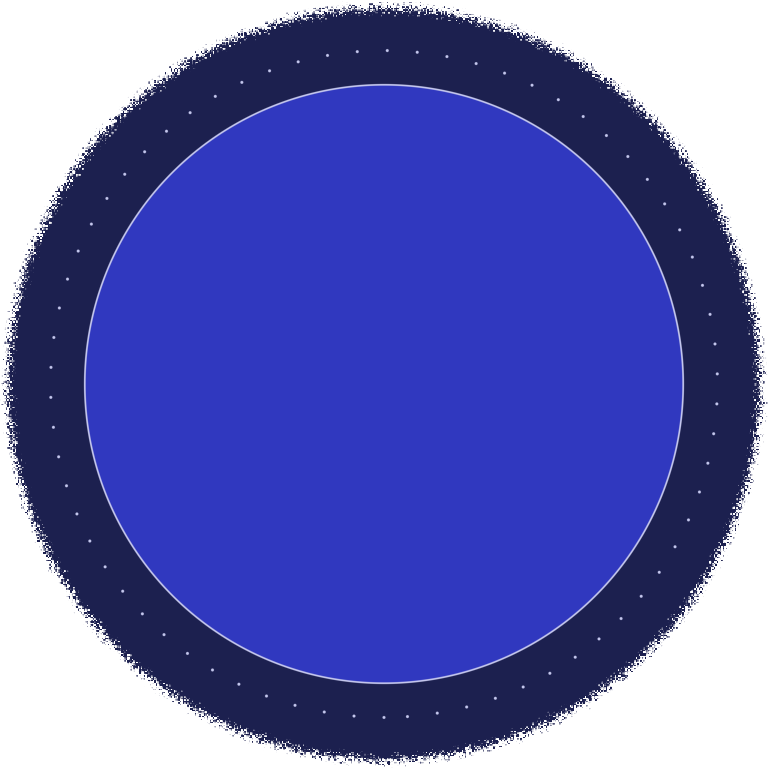
Write a three.js fragment shader that draws this background.

```glsl
// A blue disc with a thin pale rim inside a navy ring, on white.
// A circle of evenly stepped dots lies on the ring, whose outer edge
// crumbles into fine grain made by hashing small cells.

varying vec2 vUv;

const vec3 PAPER = vec3(1.0);
const vec3 NAVY = vec3(0.110, 0.125, 0.310);
const vec3 BLUE = vec3(0.188, 0.220, 0.750);
const vec3 PALE = vec3(0.770, 0.780, 0.930);

const vec2 CENTER = vec2(0.5);
const float DISC_RADIUS = 0.3896;
const float RIM_HALF_WIDTH = 0.0011;
const float DOT_ORBIT = 0.4342;
const float DOT_RADIUS = 0.0019;
const float DOT_STEP = 0.09004;  // radians between dots
const float DOT_LAST = 69.0;     // index of the last dot
const float SEAM = 0.03;         // keeps the first dot whole
const float EDGE_RADIUS = 0.4893;
const float EDGE_SPREAD = 0.0105; // reach of the grain to either side
const float GRAIN_SOFTNESS = 0.0035;
const float GRAIN_CELLS = 512.0;
const float SMOOTHING = 0.001;
const float TAU = 6.283185;

float hash(vec2 cell) {
  vec3 q = fract(vec3(cell.xyx) * 0.1031);
  q += dot(q, q.yzx + 33.33);
  return fract((q.x + q.y) * q.z);
}

// Coverage of a shape from its signed distance
float fill(float dist) {
  return 1.0 - smoothstep(-SMOOTHING, SMOOTHING, dist);
}

// Ring edge pushed in and out by a random amount in each cell
float grainyDisc(vec2 p) {
  vec2 cell = floor(vUv * GRAIN_CELLS);
  float scatter = hash(cell) + hash(cell + 71.0) - 1.0;
  float dist = length(p) - EDGE_RADIUS - scatter * EDGE_SPREAD;
  return 1.0 - smoothstep(-GRAIN_SOFTNESS, GRAIN_SOFTNESS, dist);
}

// Distance to the nearest dot, counted clockwise from the bottom
float dotDistance(vec2 p) {
  float angle = mod(atan(-p.x, -p.y) + SEAM, TAU) - SEAM;
  float index = clamp(floor(angle / DOT_STEP + 0.5), 0.0, DOT_LAST);
  float dotAngle = index * DOT_STEP;
  vec2 dotCenter = -DOT_ORBIT * vec2(sin(dotAngle), cos(dotAngle));
  return length(p - dotCenter) - DOT_RADIUS;
}

void main() {
  vec2 p = vUv - CENTER;
  float discDist = length(p) - DISC_RADIUS;

  // Ring, dots, disc and rim, from back to front
  vec3 color = mix(PAPER, NAVY, grainyDisc(p));
  color = mix(color, PALE, fill(dotDistance(p)));
  color = mix(color, BLUE, fill(discDist));
  color = mix(color, PALE, fill(abs(discDist) - RIM_HALF_WIDTH));

  gl_FragColor = vec4(color, 1.0);
}
```
